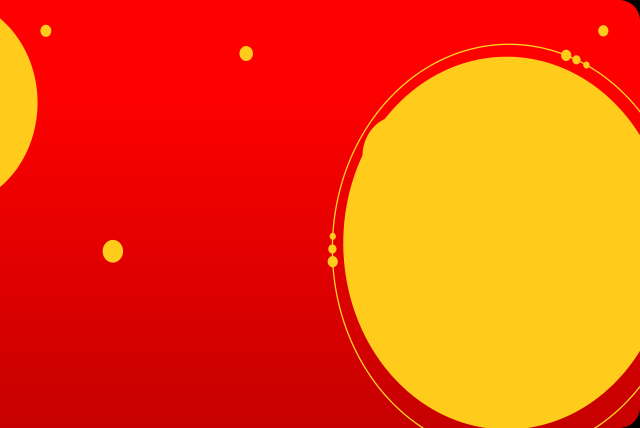
A Shadertoy shader for this background:

```glsl
// Gold discs, beads and a thin orbit ring on a red vertical gradient.
// Every shape is an approximate ellipse distance, merged with min() and
// smoothed over one pixel; the right-hand corners are rounded to black.

#define ASPECT 1.5
#define GOLD vec3(1.0, 0.80, 0.11)
#define RING_GOLD vec3(1.0, 0.85, 0.12)
#define RED_TOP vec3(1.0, 0.0, 0.0)
#define RED_BOTTOM vec3(0.775, 0.0, 0.0)
#define RING_CENTER vec2(1.193, 0.418)
#define RING_RADII vec2(0.414, 0.4785)
#define RING_HALF_WIDTH 0.0015
#define BEAD_STEP 0.062
#define CORNER_RADIUS 0.049

// Approximate signed distance to an axis-aligned ellipse
float ellipse(vec2 p, vec2 center, vec2 radii) {
    vec2 q = (p - center) / radii;
    float k = length(q);
    return k * (k - 1.0) / max(length(q / radii), 1e-4);
}

// Small, slightly upright dot
float dotShape(vec2 p, vec2 center, float radius) {
    return ellipse(p, center, radius * vec2(0.95, 1.05));
}

// Three shrinking beads, laid clockwise along the ring
float beads(vec2 p, float startAngle) {
    float d = 1e3;
    for (int i = 0; i < 3; i++) {
        float n = float(i);
        float angle = startAngle - BEAD_STEP * n;
        vec2 center = RING_CENTER + RING_RADII * vec2(cos(angle), sin(angle));
        d = min(d, dotShape(p, center, 0.0125 - 0.0024 * n));
    }
    return d;
}

// Free dots: center and radius
const vec3 DOTS[4] = vec3[4](
    vec3(0.1075, 0.928, 0.0134), vec3(0.577, 0.875, 0.0166),
    vec3(1.414, 0.928, 0.0125), vec3(0.2645, 0.413, 0.0252));

void mainImage(out vec4 fragColor, in vec2 fragCoord) {
    vec2 p = fragCoord / iResolution.xy * vec2(ASPECT, 1.0);
    float pixel = 1.0 / iResolution.y;

    // Red background
    vec3 color = mix(RED_BOTTOM, RED_TOP, clamp(p.y / 0.8, 0.0, 1.0));

    // Thin ring
    float ring = abs(ellipse(p, RING_CENTER, RING_RADII)) - RING_HALF_WIDTH;
    color = mix(color, RING_GOLD, clamp(0.5 - ring / pixel, 0.0, 1.0));

    // Large disc with its bulge, and the disc at the left edge
    float gold = ellipse(p, vec2(1.1875, 0.432), vec2(0.383, 0.4355));
    gold = min(gold, ellipse(p, vec2(0.9336, 0.635), vec2(0.084, 0.094)));
    gold = min(gold, ellipse(p, vec2(-0.131, 0.760), vec2(0.219, 0.246)));

    // Ring beads and free dots
    gold = min(gold, min(beads(p, 3.203), beads(p, 1.241)));
    for (int i = 0; i < 4; i++)
        gold = min(gold, dotShape(p, DOTS[i].xy, DOTS[i].z));
    color = mix(color, GOLD, clamp(0.5 - gold / pixel, 0.0, 1.0));

    // Rounded corners on the right side only
    vec2 corner = vec2(p.x - ASPECT, abs(p.y - 0.5) - 0.5) + CORNER_RADIUS;
    float outside = length(max(corner, 0.0)) - CORNER_RADIUS;
    color *= clamp(0.5 - outside / pixel, 0.0, 1.0);

    fragColor = vec4(color, 1.0);
}
```
